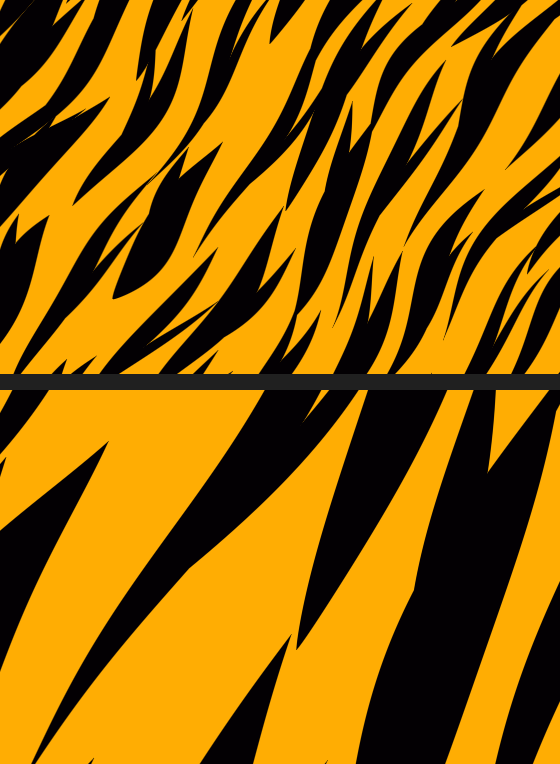
Top, the full canvas; bottom, a detail of the centre.
Write a Shadertoy shader that draws this pattern.

```glsl
const float PI = 3.14159265;
const vec3 AMBER = vec3(1.0, 0.68, 0.01);
const vec3 INK = vec3(0.01, 0.0, 0.01);
const float TILT = 1.02;                  // stripe direction in radians
const vec2 CELL = vec2(0.115, 0.70);      // spacing across and along stripes

float hash(vec2 cell, float seed) {
    vec3 q = fract(vec3(cell, seed) * vec3(0.1031, 0.1130, 0.1377));
    q += dot(q, q.yzx + 33.33);
    return fract((q.x + q.y) * q.z);
}

float vary(vec2 cell, float seed, float low, float high) {
    return mix(low, high, hash(cell, seed));
}

// Signed distance across a blade that narrows to a point at t = 0 and t = 1
float spindle(float across, float t, float halfWidth, float skew) {
    if (t <= 0.0 || t >= 1.0) return 1.0;
    return abs(across) - halfWidth * sin(PI * pow(t, skew));
}

// Layered sines bend the stripes gently
float bend(vec2 q) {
    return 0.034 * sin(5.0 * q.y + 2.3 * q.x + 0.6)
         + 0.011 * sin(11.0 * q.y - 5.0 * q.x + 2.0);
}

// One blade with a tine that forks off toward its upper end
float forkedBlade(vec2 q, vec2 cell) {
    float stagger = 0.382 * cell.x + vary(cell, 1.0, -0.15, 0.15);
    vec2 center = (cell + vec2(0.5, 0.5 + stagger)) * CELL;
    center.x += vary(cell, 2.0, -0.022, 0.022);

    float bladeLength = CELL.y * vary(cell, 3.0, 0.72, 1.26);
    float t = (q.y - center.y) / bladeLength + 0.5;
    float lean = vary(cell, 4.0, -0.045, 0.045) * (t - 0.5);
    float bow = vary(cell, 5.0, -0.012, 0.012) * sin(2.0 * PI * t);
    float across = q.x - center.x - lean - bow;
    float halfWidth = vary(cell, 6.0, 0.023, 0.050);
    float blade = spindle(across, t, halfWidth, vary(cell, 7.0, 0.7, 1.25));

    float side = hash(cell, 8.0) < 0.5 ? -1.0 : 1.0;
    float s = (t - vary(cell, 9.0, 0.2, 0.5)) / 0.6;
    float spread = side * vary(cell, 10.0, 0.055, 0.085) * s;
    float tine = spindle(across - spread, s, 0.55 * halfWidth, 0.8);
    return min(blade, tine);
}

// Union of the blades in the surrounding cells
float stripes(vec2 q) {
    float column = floor(q.x / CELL.x);
    float nearest = 1.0;
    for (int i = -2; i <= 2; i++) {
        float x = column + float(i);
        float row = floor(q.y / CELL.y - 0.382 * x);
        for (int j = -1; j <= 1; j++) {
            nearest = min(nearest, forkedBlade(q, vec2(x, row + float(j))));
        }
    }
    return nearest;
}

void mainImage(out vec4 fragColor, in vec2 fragCoord) {
    vec2 p = fragCoord / iResolution.y;

    // Turn the canvas into across and along stripe coordinates
    vec2 along = vec2(cos(TILT), sin(TILT));
    vec2 q = vec2(dot(p, vec2(along.y, -along.x)), dot(p, along));
    q.x += bend(q);

    float edge = 0.8 / iResolution.y;
    float amber = smoothstep(-edge, edge, stripes(q));
    fragColor = vec4(mix(INK, AMBER, amber), 1.0);
}
```
